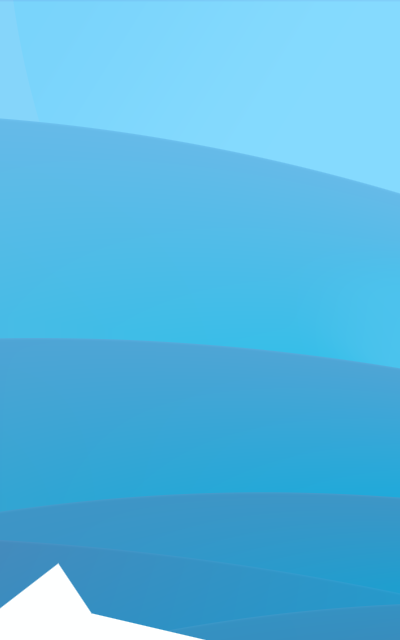
Write a WebGL 2 fragment shader that draws this background.

```glsl
#version 300 es
precision highp float;

uniform vec2 u_resolution;
out vec4 fragColor;

// Antialiased coverage of the region where d is negative
float cover(float d) {
    return clamp(0.5 - d / fwidth(d), 0.0, 1.0);
}

// Height of a parabolic crest at x
float crest(float x, float height, float slope, float bend) {
    return height + x * (slope + x * bend);
}

// Layer one hill over the scene: crest colour fading to its two lower corners
vec3 addHill(vec3 scene, vec2 uv, float edge, float depth, vec3 top, vec3 lowLeft, vec3 lowRight) {
    float below = edge - uv.y;
    float fade = clamp(below / depth, 0.0, 1.0);
    vec3 hill = mix(top, mix(lowLeft, lowRight, uv.x), fade);
    hill += 0.025 * exp(-pow(below / 0.0025, 2.0));
    return mix(scene, hill, cover(-below));
}

void main() {
    vec2 uv = gl_FragCoord.xy / u_resolution;
    float x = uv.x;
    float drop = 1.0 - uv.y;

    // Sky with a pale curved panel on the left
    vec3 color = mix(vec3(0.475, 0.83, 0.985), vec3(0.52, 0.855, 0.995), smoothstep(0.05, 0.95, x + drop));
    float panelEdge = 0.033 + 0.22 * drop + 0.65 * drop * drop;
    color = mix(color, vec3(0.53, 0.835, 0.98), 0.85 * cover(x - panelEdge));
    color -= vec3(0.02, 0.05, 0.02) * smoothstep(0.004, 0.0, drop);

    // Broad bright hill
    color = addHill(color, uv, crest(x, 0.815, -0.0495, -0.0677), 0.31,
        vec3(0.40, 0.73, 0.91), vec3(0.28, 0.735, 0.90), vec3(0.18, 0.75, 0.915));

    // Soft light patch on its lower right flank
    float glow = smoothstep(-0.02, 0.07, x * 0.38 + uv.y - 0.735)
        * smoothstep(0.70, 1.0, x) * smoothstep(0.63, 0.53, uv.y);
    color = mix(color, vec3(0.30, 0.765, 0.93), 0.9 * glow);

    // Overlapping darker hills, back to front
    color = addHill(color, uv, crest(x, 0.4714, 0.0104, -0.0573), 0.25,
        vec3(0.31, 0.645, 0.835), vec3(0.20, 0.645, 0.825), vec3(0.08, 0.67, 0.86));
    color = addHill(color, uv, crest(x, 0.2005, 0.0924, -0.0703), 0.14,
        vec3(0.245, 0.585, 0.775), vec3(0.22, 0.58, 0.78), vec3(0.12, 0.62, 0.81));
    color = addHill(color, uv, crest(x, 0.1563, -0.0365, -0.0469), 0.13,
        mix(vec3(0.27, 0.545, 0.74), vec3(0.15, 0.60, 0.795), x),
        vec3(0.22, 0.55, 0.75), vec3(0.11, 0.60, 0.80));
    color = addHill(color, uv, crest(1.0 - x, 0.056, -0.0277, -0.0741), 0.06,
        vec3(0.21, 0.57, 0.76), vec3(0.18, 0.56, 0.76), vec3(0.22, 0.55, 0.74));

    // White peak with a long sloping shelf
    float leftFace = 0.0495 + 0.482 * x;
    float rightFace = 0.1198 - 0.9375 * (x - 0.1458);
    float shelf = 0.0417 - 0.146 * (x - 0.2292);
    float peak = min(leftFace, max(rightFace, shelf));
    color = mix(color, vec3(0.995, 1.0, 1.0), cover(uv.y - peak));

    fragColor = vec4(color, 1.0);
}
```
